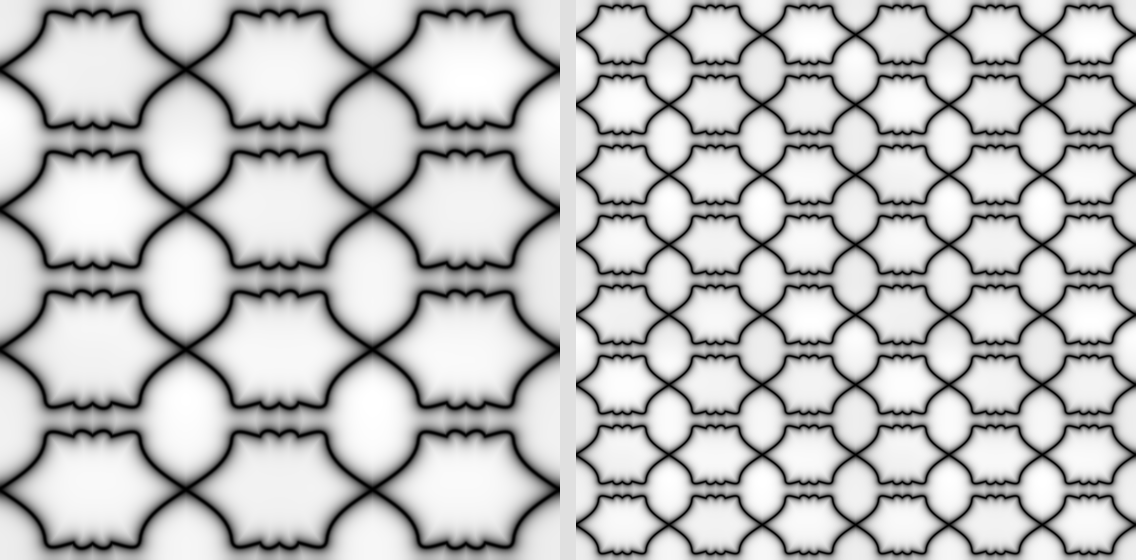
Left, the tile; right, the same tile 2 across and 2 down.
Give the GLSL for this pattern, as a WebGL 1 fragment shader.

```glsl
precision highp float;
// A 3 by 4 lattice of scalloped cells outlined in soft black with grey halos.
// Each outline is three Bezier arcs, mirrored in x and y; halos of neighbouring
// outlines multiply, and wrapping noise varies the white. Canvas = 768 units.

uniform vec2 u_resolution;

float hash(vec2 p) {
  return fract(sin(dot(p, vec2(127.1, 311.7))) * 43758.5453);
}

// Value noise that repeats every `period` lattice steps
float wrappedNoise(vec2 p, float period) {
  vec2 i = floor(p);
  vec2 f = fract(p);
  f = f * f * f * (f * (f * 6.0 - 15.0) + 10.0);
  vec2 lo = mod(i, period);
  vec2 hi = mod(i + 1.0, period);
  return mix(mix(hash(lo), hash(vec2(hi.x, lo.y)), f.x),
             mix(hash(vec2(lo.x, hi.y)), hash(hi), f.x), f.y);
}

float segmentDistance(vec2 p, vec2 a, vec2 b) {
  vec2 pa = p - a;
  vec2 ba = b - a;
  return length(pa - ba * clamp(dot(pa, ba) / dot(ba, ba), 0.0, 1.0));
}

vec2 bezier(vec2 a, vec2 b, vec2 c, vec2 d, float t) {
  float s = 1.0 - t;
  return s * s * s * a + 3.0 * s * s * t * b + 3.0 * s * t * t * c + t * t * t * d;
}

// Distances to one arc as seen from the point at three heights:
// own side, opposite side of the cell, and the next row
vec3 arcDistances(float x, vec3 heights, vec2 a, vec2 b, vec2 c, vec2 d) {
  vec3 nearest = vec3(1000.0);
  vec2 previous = a;
  for (int i = 1; i <= 14; i++) {
    vec2 next = bezier(a, b, c, d, float(i) / 14.0);
    nearest = min(nearest, vec3(
      segmentDistance(vec2(x, heights.x), previous, next),
      segmentDistance(vec2(x, heights.y), previous, next),
      segmentDistance(vec2(x, heights.z), previous, next)));
    previous = next;
  }
  return nearest;
}

void main() {
  vec2 uv = gl_FragCoord.xy / u_resolution;

  // Fold each 256 by 192 cell into one quarter: x from the side tip, y from the axis
  vec2 cell = mod(uv * 768.0 + vec2(1.0, -0.6), vec2(256.0, 192.0));
  float x = 128.0 - abs(cell.x - 128.0);
  float y = abs(cell.y - 96.0);
  vec3 heights = vec3(y, -y, 192.0 - y);

  // Flank, shoulder and scallop
  vec2 corner = vec2(63.0, 70.0);
  vec2 notch = vec2(101.5, 73.0);
  vec3 d = arcDistances(x, heights, vec2(0.0), vec2(26.0, 18.0), vec2(60.0, 36.0), corner);
  d = min(d, arcDistances(x, heights, corner, vec2(66.0, 86.0), vec2(84.0, 77.0), notch));
  d = min(d, arcDistances(x, heights, notch, vec2(106.0, 82.0), vec2(116.0, 84.0), vec2(128.0, 74.0)));

  // Wide halo and dark core of every outline
  vec3 halo = 1.0 - 0.94 * exp(-d / 8.9);
  vec3 core = 1.0 - 0.9 * exp(-d * d / 4.84);
  vec3 light = halo * core;

  float white = mix(0.93, 1.01, wrappedNoise(uv * 6.0, 6.0));
  gl_FragColor = vec4(vec3(light.x * light.y * light.z * white), 1.0);
}
```
